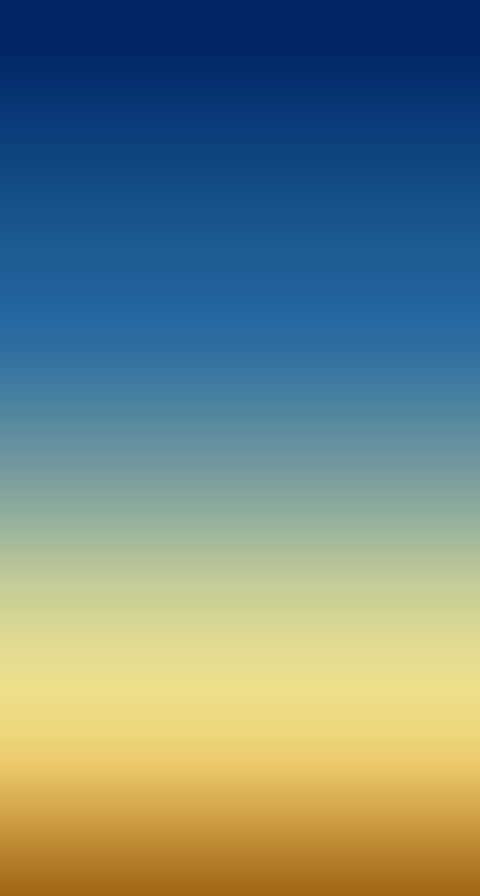
Write a Shadertoy shader that draws this background.

```glsl
// Linear blend towards the next colour between two heights
vec3 blendTo(vec3 below, vec3 above, float low, float high, float height) {
    return mix(below, above, clamp((height - low) / (high - low), 0.0, 1.0));
}

float hash(float n) {
    n = fract(n * 0.1031);
    n *= n + 33.33;
    return fract(n * (n + n));
}

// Smooth one-dimensional noise
float noise(float x) {
    float cell = floor(x);
    return mix(hash(cell), hash(cell + 1.0), smoothstep(0.0, 1.0, x - cell));
}

// Warm lower sky, from the ground up to pale yellow
vec3 warmSky(float height) {
    vec3 color = vec3(0.630, 0.395, 0.060);
    color = blendTo(color, vec3(0.698, 0.486, 0.145), 0.000, 0.037, height);
    color = blendTo(color, vec3(0.816, 0.639, 0.282), 0.037, 0.090, height);
    color = blendTo(color, vec3(0.922, 0.788, 0.412), 0.090, 0.147, height);
    color = blendTo(color, vec3(0.933, 0.839, 0.478), 0.147, 0.180, height);
    color = blendTo(color, vec3(0.929, 0.878, 0.549), 0.180, 0.232, height);
    return blendTo(color, vec3(0.878, 0.855, 0.573), 0.232, 0.284, height);
}

// Cool upper sky, through grey green into deep blue
vec3 coolSky(vec3 horizon, float height) {
    vec3 color = blendTo(horizon, vec3(0.765, 0.800, 0.596), 0.284, 0.349, height);
    color = blendTo(color, vec3(0.569, 0.682, 0.612), 0.349, 0.427, height);
    color = blendTo(color, vec3(0.435, 0.588, 0.624), 0.427, 0.486, height);
    color = blendTo(color, vec3(0.310, 0.518, 0.620), 0.486, 0.544, height);
    color = blendTo(color, vec3(0.176, 0.427, 0.627), 0.544, 0.612, height);
    color = blendTo(color, vec3(0.137, 0.396, 0.631), 0.612, 0.655, height);
    color = blendTo(color, vec3(0.102, 0.345, 0.565), 0.655, 0.740, height);
    color = blendTo(color, vec3(0.039, 0.220, 0.471), 0.740, 0.870, height);
    return blendTo(color, vec3(0.000, 0.149, 0.408), 0.870, 0.945, height);
}

// Faint horizontal streaks gathered around one height
float streaks(float height, float center, float spread) {
    float offset = (height - center) / spread;
    return (noise(height * 240.0) - 0.5) * exp(-offset * offset);
}

void mainImage(out vec4 fragColor, in vec2 fragCoord) {
    float height = fragCoord.y / iResolution.y;
    vec3 color = coolSky(warmSky(height), height);
    color += 0.012 * streaks(height, 0.475, 0.035);
    fragColor = vec4(clamp(color, 0.0, 1.0), 1.0);
}
```
